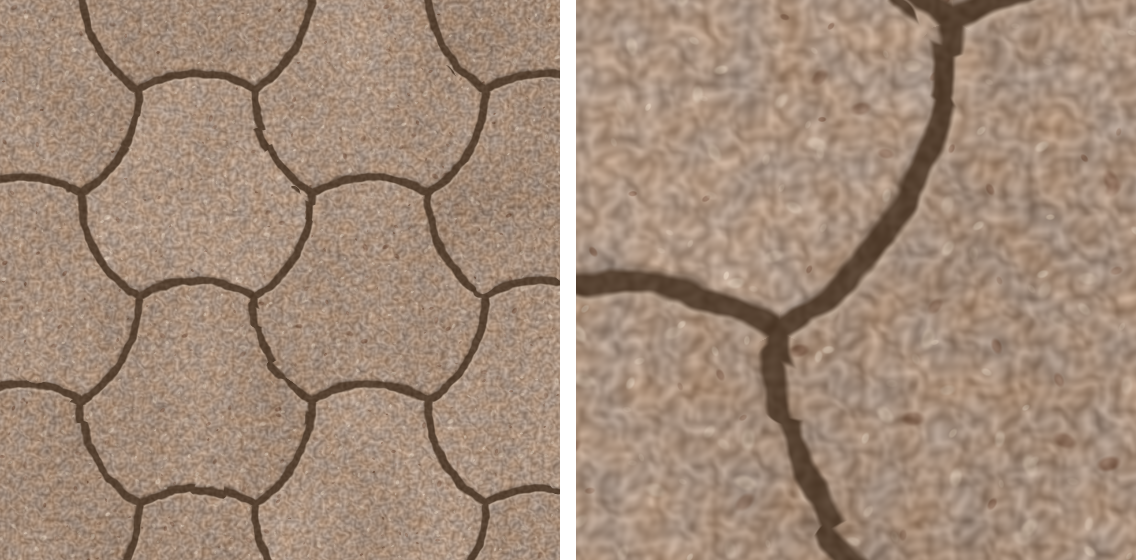
Left, the full canvas; right, a detail of the centre.
Give the GLSL for this texture, as a WebGL 2 fragment shader.

```glsl
#version 300 es
precision highp float;
// Interlocking concrete pavers with dark sandy joints and a lit bevel.
// Each paver is a disc with three neighbouring discs cut away, set on a
// hexagonal lattice; the speckle is gradient noise plus scattered pebbles.

uniform vec2 u_resolution;
out vec4 outColor;

// Layout, in canvas units
const vec2 ORIGIN = vec2(0.3516, 0.655);   // centre of one paver
const float RADIUS = 0.2062;               // disc radius
const float STRETCH = 1.0357;              // height against width
const float JOINT_HALF = 0.0066;
const float JOINT_SOFT = 0.0021;
const float BEVEL_WIDTH = 0.0065;
const float WOBBLE = 0.022;                // in paver radii
const float CHIP = 0.022;
// Surface
const float GRAIN_FREQ = 150.0;
const float PEBBLE_FREQ = 46.0;
const float PEBBLE_SHARE = 0.55;
const float TILE_VARIATION = 0.022;
const vec2 LIGHT_DIR = vec2(-0.4, 0.917);
// Colours
const vec3 STONE = vec3(0.648, 0.555, 0.483);
const vec3 PALE_PEBBLE = vec3(0.765, 0.690, 0.615);
const vec3 RUST_PEBBLE = vec3(0.500, 0.375, 0.300);
const vec3 JOINT = vec3(0.335, 0.255, 0.190);
const vec3 HIGHLIGHT = vec3(0.770, 0.690, 0.615);

const float ROOT3 = 1.7320508;
const float TAU = 6.2831853;

struct Paver { float dist; vec2 normal; vec2 id; };

// Integer hash of a lattice cell to two values in 0..1
vec2 hash2(vec2 cell) {
  uvec2 v = uvec2(ivec2(cell) + 32768) * 1664525u + 1013904223u;
  v.x += v.y * 1664525u;
  v.y += v.x * 1664525u;
  v ^= v >> 16u;
  v.x += v.y * 1664525u;
  v.y += v.x * 1664525u;
  v ^= v >> 16u;
  return vec2(v & 65535u) / 65535.0;
}

float cornerSlope(vec2 cell, vec2 offset) {
  float a = TAU * hash2(cell).x;
  return dot(vec2(cos(a), sin(a)), offset);
}

float gradientNoise(vec2 p) {
  vec2 i = floor(p), f = fract(p);
  vec2 u = f * f * f * (f * (f * 6.0 - 15.0) + 10.0);
  vec2 e = vec2(1.0, 0.0);
  return mix(mix(cornerSlope(i, f), cornerSlope(i + e, f - e), u.x),
             mix(cornerSlope(i + e.yx, f - e.yx), cornerSlope(i + 1.0, f - 1.0), u.x), u.y);
}

// Unit disc minus the discs below, upper right and upper left
Paver paverShape(vec2 p, vec2 id) {
  float r = length(p);
  Paver s = Paver(r - 1.0, p / max(r, 1e-4), id);
  for (int k = 0; k < 3; k++) {
    float a = TAU * (float(k) / 3.0 - 0.25);
    vec2 toCut = ROOT3 * vec2(cos(a), sin(a)) - p;
    float d = length(toCut);
    if (1.0 - d > s.dist) s = Paver(1.0 - d, toCut / max(d, 1e-4), id);
  }
  return s;
}

// The paver that holds p, searched among nearby lattice cells
Paver findPaver(vec2 p) {
  Paver best = Paver(1e3, vec2(0.0), vec2(0.0));
  for (int i = -1; i <= 1; i++) {
    float col = floor(p.x / 1.5 + 0.5) + float(i);
    float shift = 0.5 * mod(col, 2.0);
    for (int j = -1; j <= 1; j++) {
      float row = floor(p.y / ROOT3 - shift + 0.5) + float(j);
      vec2 centre = vec2(1.5 * col, ROOT3 * (row + shift));
      Paver s = paverShape(p - centre, vec2(col, row));
      if (s.dist < best.dist) best = s;
    }
  }
  return best;
}

// Small tilted oval pebbles, pale or rusty, over the base colour
vec3 addPebbles(vec3 color, vec2 uv) {
  vec2 p = uv * PEBBLE_FREQ, base = floor(p);
  for (int n = 0; n < 9; n++) {
    vec2 cell = base + vec2(n % 3, n / 3) - 1.0;
    vec2 kind = hash2(cell + 301.0), shape = hash2(cell + 733.0);
    vec2 d = p - cell - hash2(cell);
    float a = TAU * shape.x, size = mix(0.12, 0.34, shape.y * shape.y);
    d = mat2(cos(a), sin(a), -sin(a), cos(a)) * d * vec2(1.0, 1.6);
    float cover = 1.0 - smoothstep(size * 0.55, size * 1.15, length(d));
    cover *= step(kind.x, PEBBLE_SHARE) * mix(0.3, 0.8, shape.x);
    color = mix(color, kind.y < 0.7 ? PALE_PEBBLE : RUST_PEBBLE, cover);
  }
  return color;
}

void main() {
  vec2 uv = gl_FragCoord.xy / u_resolution.y;
  vec2 p = (uv - ORIGIN) / (RADIUS * vec2(1.0, STRETCH));

  // Uneven edges: slow wobble and abrupt chips
  p += WOBBLE * vec2(gradientNoise(p * 6.0), gradientNoise(p * 6.0 + 40.0));
  p += CHIP * smoothstep(0.22, 0.28, gradientNoise(p * 3.0 + 17.0));
  Paver paver = findPaver(p);
  float depth = -paver.dist * RADIUS + 0.0022 * gradientNoise(uv * 75.0);

  // Speckled stone
  vec2 bent = uv + 0.004 * gradientNoise(uv * 60.0 + 9.0);
  float grain = 0.17 * gradientNoise(bent * GRAIN_FREQ) + 0.10 * gradientNoise(bent * 75.0 + 5.0);
  float stain = 0.05 * gradientNoise(uv * 7.0);
  float warmth = 0.04 * gradientNoise(uv * 38.0 + 71.0);
  vec3 color = addPebbles(STONE + vec3(warmth, 0.0, -warmth), uv);
  color += grain + stain + TILE_VARIATION * (hash2(paver.id).x - 0.5) * 2.0;

  // Bevel lit from above, slightly left
  float lit = dot(paver.normal, LIGHT_DIR);
  float bevel = 1.0 - smoothstep(JOINT_HALF, JOINT_HALF + BEVEL_WIDTH, depth);
  color = mix(color, HIGHLIGHT + 0.5 * grain, bevel * 0.75 * max(lit, 0.0));
  color *= 1.0 - 0.16 * bevel * max(-lit, 0.0);

  // Joint
  float soft = max(JOINT_SOFT, 0.7 / u_resolution.y);
  float stone = smoothstep(JOINT_HALF - soft, JOINT_HALF + soft, depth);
  outColor = vec4(mix(JOINT + 0.35 * grain, color, stone), 1.0);
}
```
